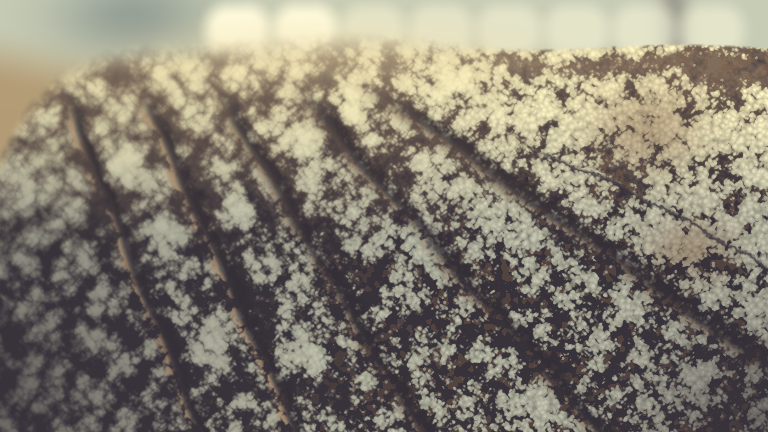
A Shadertoy shader for this texture:

```glsl
// Weathered grooved wood with flaking pale paint, shallow focus and a bright blurred backdrop.
const vec3 DARK = vec3(0.22, 0.20, 0.23), BROWN = vec3(0.50, 0.42, 0.35);
const vec3 GREY = vec3(0.69, 0.69, 0.62), CREAM = vec3(0.92, 0.88, 0.70);
// Large paint patches: centre and radius
const vec3 PATCHES[16] = vec3[16](
    vec3(0.28, 0.625, 0.07), vec3(0.73, 0.64, 0.08), vec3(0.56, 0.525, 0.055), vec3(0.38, 0.44, 0.065),
    vec3(0.46, 0.24, 0.085), vec3(0.69, 0.20, 0.085), vec3(0.69, 0.42, 0.045), vec3(1.03, 0.57, 0.075),
    vec3(0.97, 0.44, 0.085), vec3(1.17, 0.47, 0.10), vec3(0.81, 0.76, 0.06), vec3(1.03, 0.82, 0.10),
    vec3(0.07, 0.55, 0.05), vec3(1.26, 0.06, 0.07), vec3(1.46, 0.27, 0.07), vec3(1.60, 0.13, 0.07));

vec3 hash3(vec2 p) {
    vec3 q = fract(vec3(p.xyx) * vec3(0.1031, 0.1030, 0.0973));
    q += dot(q, q.yxz + 33.33);
    return fract((q.xxy + q.yzz) * q.zyx);
}
// Nearest cell point: distance and random id
vec2 cellular(vec2 p) {
    vec2 nearest = vec2(9.0, 0.0);
    for (int k = 0; k < 9; k++) {
        vec2 c = floor(p) + vec2(k % 3 - 1, k / 3 - 1);
        vec3 h = hash3(c + 40.0);
        float dist = length(c + h.xy - p);
        if (dist < nearest.x) nearest = vec2(dist, h.z);
    }
    return nearest;
}
// Layered cellular relief around zero; blur removes the fine layers
float relief(vec2 p, float blur) {
    float sum = 0.0, amp = 0.36, freq = 13.0;
    for (int i = 0; i < 4; i++) {
        vec2 q = p * freq + 0.2 * sin(p.yx * freq * 2.5);
        sum += amp * exp(-blur * blur * freq * 0.018) * (0.43 - cellular(q + float(i) * 7.3).x);
        amp *= 0.9;
        freq *= 1.95;
    }
    return sum;
}
float glow(vec2 p, vec2 centre, vec2 size) {
    vec2 q = (p - centre) / size;
    return exp(-dot(q, q));
}
float band(float dist, float width) { return exp(-dist * dist / (width * width)); }

// Signed distance to one groove of the fan, positive on its right
float grooveSide(vec2 p, float i) {
    float slope = 0.41 + 0.04 * i + 0.0135 * i * i * i;
    return (p.x - 0.15 - 0.18 * i - slope * (0.8 - p.y)) / sqrt(1.0 + slope * slope);
}
// Groove core, worn flank and lit rim
vec3 grooves(vec2 p, float h) {
    vec3 sum = vec3(0.0);
    for (int i = 0; i < 5; i++) {
        float k = float(i), d = grooveSide(p, k) + 0.004 * sin(p.y * 23.0 + k * 2.0) + h * 0.05;
        float rim = band(d + 0.02, 0.007) * (i < 2 ? 0.8 : 0.35) * smoothstep(-0.1, 0.1, h);
        sum = max(sum, vec3(band(d, 0.012 + 0.002 * k), band(d, 0.04), rim));
    }
    return sum * (1.0 - smoothstep(0.70, 0.82, p.y));
}
float patchField(vec2 p, vec2 grain) {
    float field = -0.7;
    for (int i = 0; i < 16; i++) {
        vec2 d = p - PATCHES[i].xy;
        vec2 q = vec2(dot(d, grain) * 0.75, dot(d, vec2(-grain.y, grain.x)) * 1.2);
        field = max(field, 1.0 - length(q) / PATCHES[i].z);
    }
    return field;
}
vec3 backdrop(vec2 p) {
    vec3 col = mix(vec3(0.78, 0.80, 0.71), vec3(0.56, 0.61, 0.58), glow(p, vec2(0.31, 0.95), vec2(0.18, 0.1)));
    col = mix(col, vec3(0.62, 0.62, 0.57), band(p.x - 1.56, 0.035));
    for (int i = 0; i < 8; i++) {
        vec2 q = abs(p - vec2(0.55 + 0.157 * float(i), 0.93)) - vec2(0.02, 0.005);
        float disc = 1.0 - smoothstep(0.025, 0.08, length(max(q, 0.0)));
        col = mix(col, vec3(1.0, 0.99, 0.88), disc * (i < 2 ? 1.0 : 0.5));
    }
    return mix(col, vec3(0.70, 0.61, 0.46), 1.0 - smoothstep(0.80, 0.95, p.y + 0.2 * p.x));
}
vec3 wood(vec2 p, float blur) {
    float slope = mix(0.4, 1.4, smoothstep(0.2, 1.4, p.x));
    vec2 grain = normalize(vec2(slope, -1.0));
    float h = relief(p, blur), height = smoothstep(0.25, 0.9, p.y), sharp = 1.0 - smoothstep(0.1, 0.75, blur);
    float plate = smoothstep(0.0, 0.06, grooveSide(p, 4.0)) * smoothstep(0.9, 1.25, p.x);
    vec3 groove = grooves(p, h);
    // Paint cover, worn away at grooves and in dark clusters
    float cover = max(patchField(p, grain), plate * 0.55) * 0.8 + h * 3.8 + mix(-0.10, 0.12, height);
    cover -= 0.4 * groove.y + 1.1 * glow(p, vec2(1.68, 0.83), vec2(0.14, 0.06));
    cover -= 0.8 * glow(p, vec2(1.43, 0.60), vec2(0.08, 0.07));
    cover -= 0.9 * band(p.y - 0.85 - 0.012 * sin(p.x * 13.0), 0.025) * smoothstep(1.05, 1.2, p.x);
    float softness = mix(0.25, 0.5, min(blur, 1.0));
    float paint = smoothstep(-softness, softness, cover);
    // Bare wood with rust flecks, paint with fine mottling
    vec2 grit = cellular(p * 80.0);
    vec3 bare = mix(DARK, BROWN, clamp(height + h * 1.5, 0.0, 1.0));
    bare = mix(bare, vec3(0.46, 0.35, 0.28), 0.45 * sharp * step(0.75, grit.y));
    bare = mix(bare, GREY, 0.7 * sharp * step(0.92, grit.y) * (1.0 - smoothstep(0.2, 0.4, grit.x)));
    vec3 coat = mix(GREY, CREAM, smoothstep(0.4, 0.85, p.y)) * (0.87 + 0.18 * clamp(cover, 0.0, 1.0));
    coat *= 1.0 + sharp * (0.4 - grit.x) * 0.3;
    float rust = glow(p, vec2(1.5, 0.7), vec2(0.12, 0.1)) + glow(p, vec2(1.6, 0.42), vec2(0.1, 0.07));
    vec3 col = mix(bare, mix(coat, vec3(0.55, 0.43, 0.33), 0.5 * rust), paint);
    col = mix(mix(col, DARK * 0.9, 0.75 * groove.x), vec3(0.70, 0.58, 0.45), groove.z);
    // Thin crack across the plate
    float run = p.x - 1.23;
    float crack = 0.65 - p.y - 0.36 * run - 0.26 * run * run + 0.004 * sin(run * 40.0) + h * 0.03;
    col = mix(col, DARK, 0.8 * band(crack, 0.005) * smoothstep(0.0, 0.05, run));
    // Darker lower corners
    float shade = glow(p, vec2(0.0, 0.05), vec2(0.38, 0.4)) + glow(p, vec2(1.78, 0.0), vec2(0.3, 0.25));
    return mix(col, DARK, 0.55 * shade);
}
void mainImage(out vec4 fragColor, in vec2 fragCoord) {
    vec2 p = fragCoord / iResolution.y;
    float corner = smoothstep(1.3, 1.8, p.x) * (1.0 - smoothstep(0.0, 0.35, p.y));
    float blur = clamp(1.0 - 0.8 * p.x + 0.8 * max(p.y - 0.3, 0.0) + 0.5 * corner, 0.0, 1.1);
    // Rounded top edge, softer on the left, under a warm haze
    float edge = 0.89 - 0.27 * exp(-8.0 * p.x) + 0.006 * sin(p.x * 9.0);
    float soft = mix(0.04, 0.005, smoothstep(0.8, 1.3, p.x));
    vec3 col = mix(wood(p, blur), backdrop(p), smoothstep(edge - soft, edge + soft, p.y));
    col = mix(col, vec3(0.95, 0.87, 0.67), 0.45 * glow(p, vec2(0.75, 0.88), vec2(0.5, 0.08)));
    fragColor = vec4(col, 1.0);
}
```
